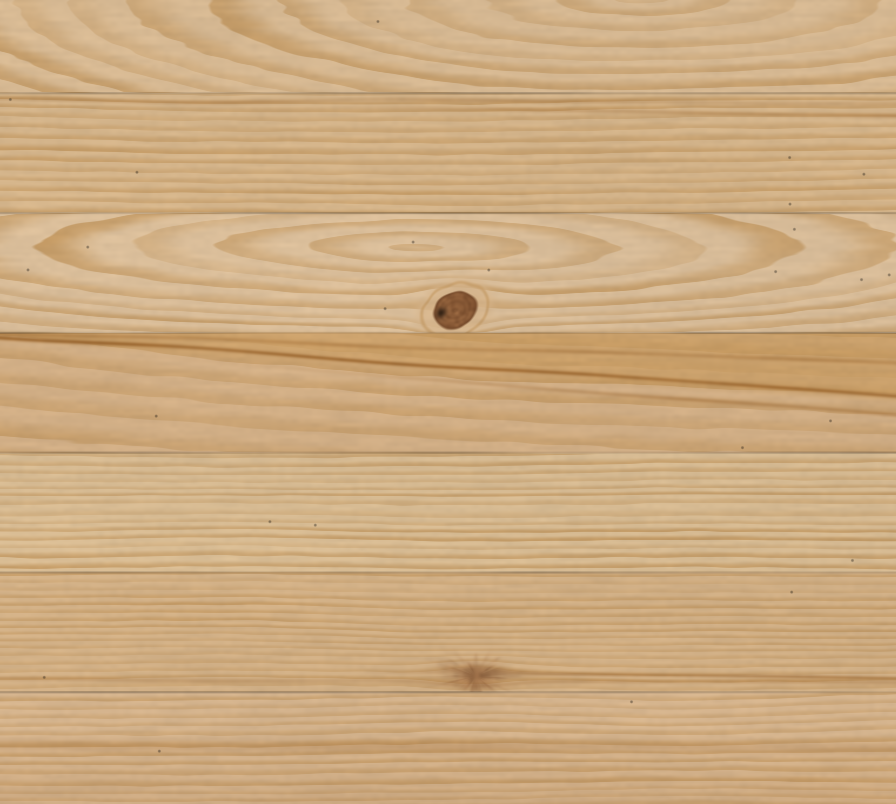
This texture is drawn by a Shadertoy shader. Its source:

```glsl
// Glued pine board: seven horizontal planks with growth rings, resin streaks and two knots.
#define PLANK_HEIGHT 0.149
#define PLANK_SHIFT 0.033
#define RING_CONTRAST 0.80
#define RING_WAVE 0.009
#define FIBRE_CONTRAST 0.040
#define SEAM_DARKNESS 0.17
#define LATEWOOD vec3(0.745, 0.575, 0.355)
#define RESIN vec3(0.60, 0.39, 0.17)
#define KNOT_DARK vec3(0.40, 0.24, 0.13)
#define KNOT_LIGHT vec3(0.63, 0.43, 0.27)
#define ROUND_KNOT vec2(0.566, 0.386)
#define SOFT_KNOT vec2(0.592, 0.841)

// Ring centre x, centre y, stretch along the grain, ring spacing
const vec4 RINGS[7] = vec4[7](
    vec4(0.80, -0.005, 4.6, 0.0185), vec4(0.35, -0.40, 13.0, 0.0125),
    vec4(0.52, 0.307, 7.5, 0.0145), vec4(1.50, 0.00, 5.4, 0.0260),
    vec4(0.65, -0.30, 8.0, 0.0108), vec4(0.55, 0.10, 12.0, 0.0092),
    vec4(0.40, 0.20, 11.0, 0.0115));

const vec3 EARLYWOOD[7] = vec3[7](
    vec3(0.845, 0.728, 0.578), vec3(0.832, 0.708, 0.545), vec3(0.850, 0.740, 0.600),
    vec3(0.825, 0.688, 0.528), vec3(0.845, 0.735, 0.578), vec3(0.820, 0.690, 0.528),
    vec3(0.832, 0.704, 0.555));

float hash(vec2 p) {
    vec3 q = fract(p.xyx * vec3(0.1031, 0.1030, 0.0973));
    q += dot(q, q.yzx + 33.33);
    return fract((q.x + q.y) * q.z);
}

float noise(vec2 p) {
    vec2 i = floor(p), f = fract(p);
    f = f * f * (3.0 - 2.0 * f);
    return mix(mix(hash(i), hash(i + vec2(1, 0)), f.x),
               mix(hash(i + vec2(0, 1)), hash(i + vec2(1, 1)), f.x), f.y);
}

// Bend the grain around a knot
vec2 bendAround(vec2 p, vec2 knot, vec2 reach) {
    vec2 d = p - knot;
    p.y -= 0.85 * d.y * exp(-dot(d / reach, d / reach));
    return p;
}

// Soft stripe along the grain, wavering slightly
float streak(vec2 p, float y, float slope, float halfWidth) {
    float d = p.y - y - slope * p.x - 0.006 * (noise(vec2(p.x * 4.0, y * 50.0)) - 0.5);
    return exp(-d * d / (halfWidth * halfWidth));
}

// Late wood: fades in slowly and ends at a crisp outer edge
float growthRing(vec2 p, int plank) {
    vec4 ring = RINGS[plank];
    float seed = float(plank) * 17.0;
    p.y += RING_WAVE * (noise(p * vec2(3.5, 9.0) + seed) - 0.5);
    float phase = length((p - ring.xy) / vec2(ring.z, 1.0)) / ring.w + 0.45;
    phase += 0.6 * noise(vec2(phase * 0.5, seed));
    phase += 0.16 * (noise(p * vec2(22.0, 130.0) + seed) - 0.5);
    float edge = clamp(fwidth(phase), 0.06, 0.4);
    float u = fract(phase);
    float band = smoothstep(0.25, 0.95 - edge, u) * (1.0 - smoothstep(1.0 - edge, 1.0, u));
    float vigour = mix(0.40, 1.0, hash(vec2(floor(phase), seed)));
    return band * vigour * mix(0.65, 1.1, noise(p * vec2(4.0, 30.0) + seed));
}

void mainImage(out vec4 fragColor, in vec2 fragCoord) {
    float pixel = 1.0 / iResolution.y;
    vec2 p = fragCoord * pixel;
    p.y = 1.0 - p.y;
    float row = (p.y + PLANK_SHIFT) / PLANK_HEIGHT;
    int plank = clamp(int(floor(row)), 0, 6);

    // Growth rings over the plank colour
    vec2 grain = p;
    if (plank == 2) grain = bendAround(p, ROUND_KNOT, vec2(0.060, 0.034));
    if (plank == 5) grain = bendAround(p, SOFT_KNOT, vec2(0.060, 0.018));
    vec3 col = EARLYWOOD[plank];
    col = mix(col, LATEWOOD, RING_CONTRAST * growthRing(grain, plank));

    // Resin streaks
    float right = smoothstep(0.1, 1.1, p.x);
    float resin = 0.0;
    if (plank == 1) resin = 0.30 * streak(p, 0.124, 0.004, 0.003)
                          + 0.45 * right * streak(p, 0.130, 0.012, 0.003);
    if (plank == 3) {
        float above = 0.417 + 0.070 * p.x - p.y;
        resin = 0.75 * streak(p, 0.418, 0.069, 0.0028)
              + 0.45 * right * streak(p, 0.432, 0.076, 0.003)
              + 0.35 * streak(p, 0.414, 0.035, 0.003);
        col = mix(col, vec3(0.78, 0.60, 0.36), 0.60 * smoothstep(-0.012, 0.006, above));
    }
    if (plank == 5) resin = 0.55 * streak(grain, 0.829, 0.014, 0.0024) * smoothstep(0.4, 0.7, p.x)
                          + 0.30 * streak(grain, 0.843, 0.004, 0.003);
    if (plank == 6) resin = 0.24 * streak(p, 0.927, 0.002, 0.008)
                          + 0.12 * smoothstep(0.92, 1.0, p.y);
    col = mix(col, RESIN, resin * mix(0.6, 1.1, noise(p * vec2(7.0, 40.0))));

    // Round knot with a pale collar and a dark heart
    if (plank == 2) {
        vec2 d = p - ROUND_KNOT;
        d.y += 0.18 * d.x;
        float r = length(d / vec2(0.028, 0.023)) + 0.14 * (noise(p * 70.0) - 0.5);
        float collar = smoothstep(2.0, 1.3, r);
        col = mix(col, vec3(0.83, 0.70, 0.54), 0.75 * collar);
        col = mix(col, LATEWOOD, 0.6 * collar * smoothstep(0.15, 0.0, abs(r - 1.45)));
        float grit = noise(p * 190.0) * 0.6 + noise(vec2(r * 7.0, 3.0)) * 0.4;
        vec3 wood = mix(KNOT_DARK, KNOT_LIGHT, 0.25 + 0.75 * grit);
        wood = mix(wood, KNOT_DARK, 0.6 * smoothstep(0.75, 1.0, r));
        wood *= 1.0 - 0.6 * exp(-dot(d + vec2(0.017, 0.0), d + vec2(0.017, 0.0)) / 4e-5);
        col = mix(col, wood, smoothstep(1.06, 0.92, r));
    }

    // Soft knot with ragged rays
    if (plank == 5) {
        vec2 d = (p - SOFT_KNOT) / vec2(0.036, 0.019);
        float rays = noise(vec2(atan(d.y, d.x) * 7.0, length(d) * 1.5) + 40.0);
        float r = length(d) * mix(0.7, 1.35, rays);
        col = mix(col, mix(KNOT_DARK, KNOT_LIGHT, 0.35 + 0.65 * noise(p * 150.0)), 0.8 * exp(-r * r * 1.3));
    }

    // Fibres, broad tone shifts and rare pores
    float fibre = noise(p * vec2(28.0, 210.0)) + 0.6 * noise(p * vec2(120.0, 170.0) + 9.0) - 0.8;
    col *= 1.0 + FIBRE_CONTRAST * fibre + 0.025 * (noise(p * vec2(2.5, 7.0) + 5.0) - 0.5);
    vec2 cell = floor(p * 22.0);
    vec2 pore = (cell + 0.2 + 0.6 * vec2(hash(cell + 3.0), hash(cell + 71.0))) / 22.0;
    float speck = smoothstep(0.0015 + pixel, 0.0005, length(p - pore));
    col *= 1.0 - 0.35 * speck * step(0.95, hash(cell + 11.0));

    // Glue seams
    float seam = abs(row - floor(row + 0.5)) * PLANK_HEIGHT;
    float line = 1.0 - smoothstep(0.0005, 0.0010 + pixel, seam);
    col *= 1.0 - SEAM_DARKNESS * line * (0.4 + noise(vec2(p.x * 9.0, floor(row + 0.5) * 7.0)));

    fragColor = vec4(clamp(col, 0.0, 1.0), 1.0);
}
```
